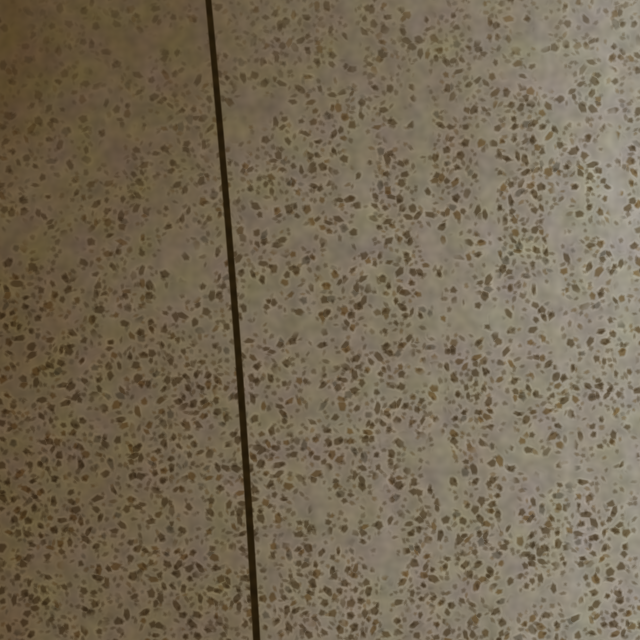
Write a three.js fragment shader that draws this texture.

```glsl
// Worn terrazzo floor in dim side light, crossed by one dark, slightly bowed joint.
// Two layers of soft, scattered chips lie over a warm-to-grey light gradient,
// clustered by gradient noise and thinned by faint slanted bands of polish.
varying vec2 vUv;

const float TAU = 6.2831853;
const vec3 SHADE_BROWN = vec3(0.373, 0.309, 0.213);
const vec3 LIT_GREY = vec3(0.59, 0.566, 0.512);
const vec3 CHIP_UMBER = vec3(0.63, 0.57, 0.47);
const vec3 CHIP_OCHRE = vec3(0.78, 0.67, 0.49);
const vec3 CHIP_SLATE = vec3(0.72, 0.71, 0.68);
const vec3 JOINT_DARK = vec3(0.145, 0.105, 0.04);

vec2 hash2(vec2 p) {
  vec3 q = fract(vec3(p.xyx) * vec3(0.1031, 0.1030, 0.0973));
  q += dot(q, q.yzx + 33.33);
  return fract((q.xx + q.yz) * q.zy);
}

float gradientAt(vec2 cell, vec2 offset) {
  float angle = TAU * hash2(cell).x;
  return dot(vec2(cos(angle), sin(angle)), offset);
}

// Gradient noise, roughly -0.7 to 0.7.
float gradientNoise(vec2 p) {
  vec2 i = floor(p), f = fract(p);
  vec2 u = f * f * f * (f * (f * 6.0 - 15.0) + 10.0);
  vec2 e = vec2(1.0, 0.0);
  float low = mix(gradientAt(i, f), gradientAt(i + e, f - e), u.x);
  float high = mix(gradientAt(i + e.yx, f - e.yx), gradientAt(i + 1.0, f - 1.0), u.x);
  return mix(low, high, u.y);
}

// Signed distance to an irregular five-sided chip with worn corners.
float chipDistance(vec2 p, float radius, vec2 seed) {
  float turn = TAU * hash2(seed).x;
  float stretch = mix(0.85, 1.4, hash2(seed).y);
  float c = cos(turn), s = sin(turn);
  p = vec2(c * p.x + s * p.y, c * p.y - s * p.x) * vec2(1.0 / stretch, stretch);
  float d = length(p) - radius;
  for (int k = 0; k < 5; k++) {
    vec2 r = hash2(seed + float(k) * 7.3);
    float angle = TAU * (float(k) + 0.6 * r.x) / 5.0;
    d = max(d, dot(p, vec2(cos(angle), sin(angle))) - radius * mix(0.65, 1.0, r.y));
  }
  return d;
}

// Chips on a jittered grid: x = cover, y = tone, z = pale rim.
vec3 chipLayer(vec2 uv, float cells, vec2 radii, float density, float softness, float seed) {
  vec2 home = floor(uv * cells);
  vec3 result = vec3(0.0);
  for (int j = -1; j <= 1; j++) {
    for (int i = -1; i <= 1; i++) {
      vec2 cell = home + vec2(float(i), float(j));
      vec2 key = cell + seed;
      vec2 center = (cell + 0.05 + 0.9 * hash2(key)) / cells;
      vec2 traits = hash2(key + 51.7);
      float present = smoothstep(-0.12, 0.12, density - traits.x);
      float radius = mix(radii.x, radii.y, traits.y);
      float d = chipDistance(uv - center, radius, key + 13.1);
      float cover = present * (1.0 - smoothstep(-softness, softness, d));
      float rim = present * (1.0 - smoothstep(0.0, 0.0025, abs(d - 0.003)));
      if (cover > result.x) result.xy = vec2(cover, hash2(key + 87.9).x);
      result.z = max(result.z, rim);
    }
  }
  return result;
}

vec3 chipTint(float tone) {
  vec3 tint = mix(CHIP_UMBER, CHIP_OCHRE, smoothstep(0.6, 0.9, tone));
  return mix(tint, CHIP_SLATE, smoothstep(0.9, 0.95, tone));
}

vec3 layChips(vec3 color, vec3 chips, float strength) {
  color *= 1.0 + 0.05 * strength * chips.z * (1.0 - chips.x);
  return mix(color, color * chipTint(chips.y), chips.x * strength);
}

float polishBand(vec2 uv) {
  float across = abs(fract((uv.x + 0.06 * uv.y) / 0.098 + 0.27) - 0.5);
  return (1.0 - smoothstep(0.05, 0.2, across)) * smoothstep(0.35, 0.6, uv.x);
}

void main() {
  vec2 uv = vUv;
  float jointX = mix(0.401, 0.3255, uv.y) + 0.02 * uv.y * (1.0 - uv.y);
  float fromJoint = uv.x - jointX;
  float band = polishBand(uv);

  // Side light, dimmer toward the top and left of the joint.
  float light = 0.05 + 0.86 * uv.x + 0.04 * smoothstep(-0.01, 0.01, fromJoint);
  light -= 0.2 * smoothstep(0.55, 1.0, uv.y) * (1.0 - 0.2 * uv.x);
  light += 0.17 * smoothstep(0.7, 1.0, uv.x) * smoothstep(0.35, 0.68, uv.y);
  light += 0.1 * gradientNoise(uv * 5.0) + 0.05 * band;
  vec3 color = mix(SHADE_BROWN, LIT_GREY, clamp(light, -0.12, 1.1));

  // Cloudy stains and fine mottling.
  color += vec3(0.008, -0.010, 0.018) * gradientNoise(uv * 19.0 + 4.0);
  color += vec3(0.012, 0.010, -0.018) * gradientNoise(uv * vec2(27.0, 22.0) + 31.0);
  color *= 1.0 + 0.09 * gradientNoise(uv * 32.0 + 2.0) + 0.09 * gradientNoise(uv * 75.0);

  // Chips gather in clusters and fade where the upper left is worn smooth.
  float worn = smoothstep(0.35, 0.95, uv.y) * (1.0 - smoothstep(0.1, 0.6, uv.x));
  float cluster = 0.7 * gradientNoise(uv * 9.0 + 9.0) + 0.6 * gradientNoise(uv * 21.0 + 3.0);
  float density = 0.66 + cluster - 0.35 * band - 0.2 * worn - 0.12 * uv.y;
  float strength = (1.0 - 0.45 * worn) * (1.0 - 0.3 * smoothstep(0.7, 1.0, uv.y));
  vec3 fine = chipLayer(uv, 88.0, vec2(0.0024, 0.0044), density, 0.002, 170.0);
  vec3 coarse = chipLayer(uv, 57.0, vec2(0.0042, 0.0073), density, 0.002, 20.0);
  color = layChips(color, fine, 0.55 * strength);
  color = layChips(color, coarse, 0.88 * strength);

  // Dark joint with softened edges.
  float halfWidth = mix(0.0055, 0.0046, uv.y);
  float joint = 1.0 - smoothstep(halfWidth - 0.0018, halfWidth + 0.0018, abs(fromJoint));
  color = mix(color, JOINT_DARK * (1.0 + 0.3 * gradientNoise(uv * 60.0)), joint);
  gl_FragColor = vec4(color, 1.0);
}
```
